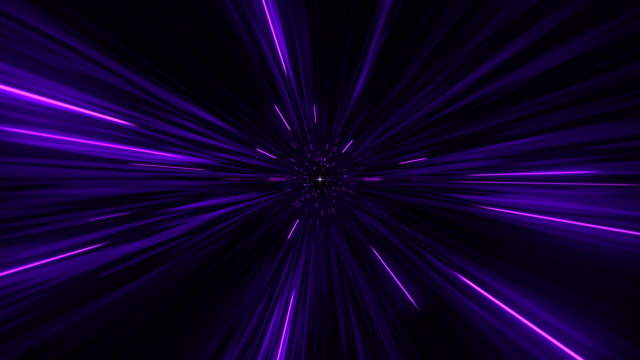
Write a Shadertoy shader that draws this background.

```glsl
const float PI = 3.14159;
const float TAU = 6.28318;
const vec2 CENTER = vec2(0.0, 0.002);
const vec3 BASE_COLOR = vec3(0.003, 0.0, 0.014);
const vec3 NEON_COLOR = vec3(0.70, 0.08, 0.92);
const vec3 CORE_COLOR = vec3(0.35, 0.25, 0.15);
const vec3 STAR_COLOR = vec3(0.8, 0.72, 1.0);
const float BROAD_RAYS = 104.0;
const float FINE_RAYS = 250.0;
const float RAY_GAIN = 0.72;
const float HAZE_GAIN = 0.11;
const float GLOW_GAIN = 0.40;

// Lit sectors: angle, angular width, strength
const vec3 SECTORS[12] = vec3[12](
    vec3(2.86, 0.17, 0.85), vec3(3.08, 0.11, 0.55), vec3(-2.86, 0.20, 0.85),
    vec3(2.65, 0.05, 0.45), vec3(1.86, 0.16, 0.68), vec3(1.19, 0.05, 0.70),
    vec3(0.62, 0.24, 0.34), vec3(0.12, 0.16, 0.55), vec3(-0.12, 0.12, 0.50),
    vec3(-0.62, 0.14, 0.38), vec3(-1.87, 0.21, 0.90), vec3(-1.30, 0.22, 0.32));

// Neon streaks: angle, inner radius, outer radius, strength
const vec4 LONG_STREAKS[9] = vec4[9](
    vec4(1.878, 0.286, 0.60, 0.9), vec4(2.859, 0.504, 1.10, 1.2),
    vec4(2.982, 0.350, 0.96, 0.7), vec4(-2.852, 0.594, 1.10, 0.8),
    vec4(-1.801, 0.300, 0.62, 0.8), vec4(-0.921, 0.220, 0.465, 0.8),
    vec4(-0.605, 0.430, 1.00, 1.2), vec4(-0.169, 0.413, 1.00, 0.8),
    vec4(0.027, 0.384, 0.80, 0.6));
const vec4 SHORT_STREAKS[9] = vec4[9](
    vec4(3.060, 0.300, 0.55, 0.5), vec4(-2.065, 0.122, 0.195, 0.8),
    vec4(-0.018, 0.340, 0.95, 0.45), vec4(2.118, 0.152, 0.25, 0.8),
    vec4(1.648, 0.153, 0.212, 0.6), vec4(0.874, 0.094, 0.146, 0.8),
    vec4(0.195, 0.219, 0.310, 0.7), vec4(2.695, 0.131, 0.203, 0.8),
    vec4(-2.967, 0.528, 0.667, 0.3));

float hash(vec2 p) {
    vec3 q = fract(vec3(p.xyx) * 0.1031);
    q += dot(q, q.yzx + 33.33);
    return fract((q.x + q.y) * q.z);
}

float cornerSlope(vec2 cell, vec2 offset, float period) {
    float a = TAU * hash(vec2(mod(cell.x, period), cell.y + 50.0));
    return dot(vec2(cos(a), sin(a)), offset);
}

// Gradient noise that wraps around the circle
float polarNoise(vec2 p, float period) {
    vec2 cell = floor(p), f = fract(p), e = vec2(1.0, 0.0);
    vec2 u = f * f * f * (f * (f * 6.0 - 15.0) + 10.0);
    float low = mix(cornerSlope(cell, f, period), cornerSlope(cell + e.xy, f - e.xy, period), u.x);
    float high = mix(cornerSlope(cell + e.yx, f - e.yx, period), cornerSlope(cell + 1.0, f - 1.0, period), u.x);
    return mix(low, high, u.y);
}

float sectorLight(float angle) {
    float light = 0.035;
    for (int i = 0; i < 12; i++) {
        float d = (mod(angle - SECTORS[i].x + PI, TAU) - PI) / SECTORS[i].y;
        light += SECTORS[i].z * exp(-d * d);
    }
    return min(light, 1.15);
}

// Returns line brightness in x and surrounding glow in y
vec2 streakLight(vec2 p, vec4 s) {
    vec2 dir = vec2(cos(s.x), sin(s.x));
    float along = max(dot(p, dir), 0.0), span = s.z - s.y;
    float across = abs(dir.x * p.y - dir.y * p.x);
    float width = max(0.0016 + 0.0032 * along * s.w, 0.8 / iResolution.y);
    float mask = smoothstep(s.y, s.y + 0.15 * span, along)
               * (1.0 - smoothstep(s.z - 0.2 * span, s.z, along));
    float halo = smoothstep(s.y - 0.15 * span, s.y + 0.5 * span, along)
               * (1.0 - smoothstep(s.z - 0.3 * span, s.z + 0.1 * span, along));
    float line = exp(-across * across / (width * width));
    return s.w * vec2(line * mask, exp(-across / (0.006 + 0.07 * along * s.w)) * halo);
}

// Short dashes in log-polar cells, crowding toward the center
float dashes(float angle, float depth, float lanes, float seed) {
    vec2 grid = vec2(angle / TAU * lanes, depth * 4.0 + seed);
    vec2 cell = floor(grid), f = fract(grid) - 0.5;
    cell.x = mod(cell.x, lanes);
    float lit = smoothstep(0.74, 0.95, hash(cell + seed + 60.0));
    f.x += 0.3 * (hash(cell + seed + 91.0) - 0.5);
    return lit * exp(-f.x * f.x * 45.0) * smoothstep(0.45, 0.2, abs(f.y));
}

void mainImage(out vec4 fragColor, in vec2 fragCoord) {
    vec2 p = (fragCoord - 0.5 * iResolution.xy) / iResolution.y - CENTER;
    float r = max(length(p), 0.0005);
    float angle = atan(p.y, p.x), depth = log(r), turn = angle / TAU;
    // Perspective rays and soft sector light
    float broad = polarNoise(vec2(turn * BROAD_RAYS, depth * 0.9), BROAD_RAYS);
    float fine = polarNoise(vec2(turn * FINE_RAYS, depth * 1.4 + 9.0), FINE_RAYS);
    float rays = 0.6 * smoothstep(-0.02, 0.22, broad) + 0.5 * smoothstep(0.0, 0.26, fine);
    rays = mix(0.3, rays, smoothstep(0.03, 0.16, r));
    float light = sectorLight(angle) * (HAZE_GAIN + RAY_GAIN * rays);
    light *= smoothstep(0.04, 0.36, r) * (1.0 - 0.4 * smoothstep(0.5, 1.0, r));
    light += (0.04 + 0.26 * rays) * exp(-r * r * 20.0) * smoothstep(0.0, 0.07, r);
    light *= 1.0 - 0.6 * exp(-p.y * p.y * 16000.0) * smoothstep(0.08, 0.25, r);
    // Neon streaks
    vec2 neon = vec2(0.0);
    for (int i = 0; i < 9; i++)
        neon += streakLight(p, LONG_STREAKS[i]) + vec2(1.0, 0.4) * streakLight(p, SHORT_STREAKS[i]);
    light += GLOW_GAIN * neon.y;
    // Central swarm, with horizon flares
    float swarm = 0.0;
    for (int i = 0; i < 3; i++)
        swarm += dashes(angle, depth, 26.0 + 10.0 * float(i), 7.0 * float(i));
    swarm *= smoothstep(0.012, 0.035, r) * exp(-r * r * 110.0);
    float flare = exp(-p.y * p.y * 50000.0) * exp(-pow((abs(p.x) - 0.16) / 0.09, 2.0));
    flare *= 0.2 + 0.8 * smoothstep(0.0, 0.8, sin(p.x * 48.0 + 0.9));
    vec3 color = BASE_COLOR + light * vec3(0.27 + 0.2 * light, 0.0, 0.95);
    color += NEON_COLOR * (neon.x + 0.75 * swarm + 0.6 * flare);
    color += CORE_COLOR * neon.x * neon.x;
    // Four-pointed star
    vec2 q = abs(p);
    color += STAR_COLOR * 1.5 * exp(-(q.x + q.y) * 130.0 - sqrt(q.x * q.y) * 300.0);
    fragColor = vec4(min(color, 1.0), 1.0);
}
```
